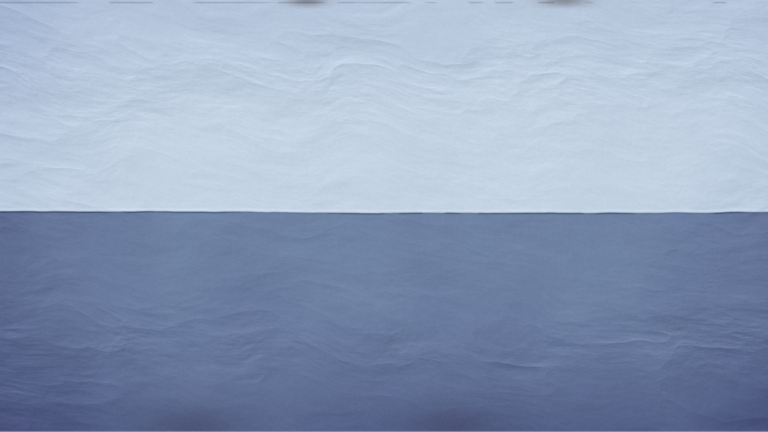
This texture is drawn by a Shadertoy shader. Its source:

```glsl
#define SEAM_HEIGHT 0.511
#define RELIEF_GAIN 0.40
#define RELIEF_STEP 0.004
#define LIGHT_DIR vec2(-0.55, 0.84)
#define PALE_PAINT vec3(0.768, 0.828, 0.892)
#define PALE_SHADE vec3(0.645, 0.715, 0.825)
#define BLUE_PAINT vec3(0.435, 0.513, 0.645)
#define BLUE_SHADE vec3(0.275, 0.310, 0.475)

float hash(vec2 cell) {
    vec3 q = fract(cell.xyx * 0.1031);
    q += dot(q, q.yzx + 33.33);
    return fract((q.x + q.y) * q.z);
}

float noise(vec2 p) {
    vec2 cell = floor(p), f = fract(p);
    f = f * f * f * (f * (f * 6.0 - 15.0) + 10.0);
    float low = mix(hash(cell), hash(cell + vec2(1, 0)), f.x);
    float high = mix(hash(cell + vec2(0, 1)), hash(cell + vec2(1, 1)), f.x);
    return mix(low, high, f.y);
}

float fbm(vec2 p) {
    float sum = 0.0, weight = 0.5;
    for (int i = 0; i < 5; i++) {
        sum += weight * noise(p);
        p = mat2(0.96, 0.28, -0.28, 0.96) * p * 2.03 + 17.3;
        weight *= 0.47;
    }
    return sum;
}

// Soft band of the given half width around a centre
float band(float x, float centre, float width) {
    float d = (x - centre) / width;
    return exp(-d * d);
}

// Trowelled surface: wide strokes with sharp, slightly sloping creases
float plasterHeight(vec2 p, float roughness) {
    vec2 warp = vec2(noise(p * 6.0), noise(p * 6.0 + 41.0)) - 0.5;
    vec2 q = p + 0.06 * warp;
    q.y += 0.15 * q.x;
    float strokes = fbm(q * vec2(6.0, 13.0) + 3.0);
    float ridge = 1.0 - abs(2.0 * fbm(q * vec2(5.0, 15.0) + 60.0) - 1.0);
    return strokes * (0.55 + 0.45 * roughness) + 0.45 * roughness * ridge * ridge;
}

void mainImage(out vec4 fragColor, in vec2 fragCoord) {
    vec2 uv = fragCoord / iResolution.xy;
    vec2 p = fragCoord / iResolution.y;
    float pixel = 1.0 / iResolution.y;
    float side = pow(abs(2.0 * uv.x - 1.0), 4.0);
    float leftSide = smoothstep(0.3, 0.0, uv.x);

    // Two coats of paint, darkening towards the outer edges
    float paleDim = 0.42 * smoothstep(0.68, 1.0, uv.y) + 0.28 * side
                  + 0.25 * leftSide * smoothstep(0.5, 0.9, uv.y);
    float depth = clamp(1.0 - uv.y / SEAM_HEIGHT, 0.0, 1.0);
    float blueDim = 0.62 * pow(depth, 2.3) + 0.36 * side + 0.09 * leftSide;
    float mottle = fbm(p * vec2(5.0, 3.0) + 80.0) - 0.48;
    vec3 pale = mix(PALE_PAINT, PALE_SHADE, clamp(paleDim + 0.3 * mottle, 0.0, 1.0));
    vec3 blue = mix(BLUE_PAINT, BLUE_SHADE, clamp(blueDim + 0.3 * mottle, 0.0, 1.0));

    // Wavering seam where the coats meet
    float seam = SEAM_HEIGHT - 0.004 * smoothstep(0.1, 0.6, uv.x)
               + 0.002 * smoothstep(0.7, 1.0, uv.x)
               + 0.004 * (fbm(vec2(p.x * 14.0, 5.0)) - 0.48);
    float above = uv.y - seam;
    float upper = smoothstep(-pixel, pixel, above);
    vec3 color = mix(blue, pale, upper);

    // Relief, roughest in one band of each coat
    float roughness = 0.35 + 0.7 * band(uv.y, 0.82, 0.10)
                    + 0.8 * band(uv.y, 0.20, 0.08)
                    + 0.35 * leftSide + 0.3 * smoothstep(0.8, 1.0, uv.x);
    float relief = plasterHeight(p, roughness)
                 - plasterHeight(p + RELIEF_STEP * LIGHT_DIR, roughness);
    relief = clamp(relief * RELIEF_GAIN, -0.13, 0.08);
    color += relief * mix(vec3(0.85, 0.92, 1.0), vec3(1.05, 1.0, 0.9), upper);

    // Broken shadow below the seam and a bright lip above it
    float broken = smoothstep(0.3, 0.6, noise(vec2(p.x * 22.0, 7.0)));
    color -= (0.04 + 0.10 * broken) * band(above, -0.001, 0.0025);
    color += 0.03 * band(above, 0.005, 0.003);

    // Brownish stains hanging from the top and rising from the bottom
    float topStain = band(uv.x, 0.40, 0.025) + band(uv.x, 0.735, 0.03);
    topStain *= smoothstep(0.975, 1.0, uv.y);
    float baseStain = band(uv.x, 0.25, 0.06) + band(uv.x, 0.59, 0.06);
    baseStain *= smoothstep(0.10, 0.0, uv.y);
    color = mix(color, vec3(0.43, 0.43, 0.46), 0.65 * topStain);
    color = mix(color, vec3(0.26, 0.28, 0.40), 0.55 * baseStain);

    // Thin chipped line at the top, pale rim at the bottom
    float chips = smoothstep(0.4, 0.7, noise(vec2(p.x * 30.0, 2.0)));
    color -= 0.10 * chips * band(uv.y, 0.994, 0.002);
    color = mix(color, vec3(0.62, 0.66, 0.76), 0.6 * smoothstep(0.004, 0.001, uv.y));

    // Fine grain
    color += 0.014 * (noise(p * 260.0) - 0.5);
    fragColor = vec4(clamp(color, 0.0, 1.0), 1.0);
}
```
